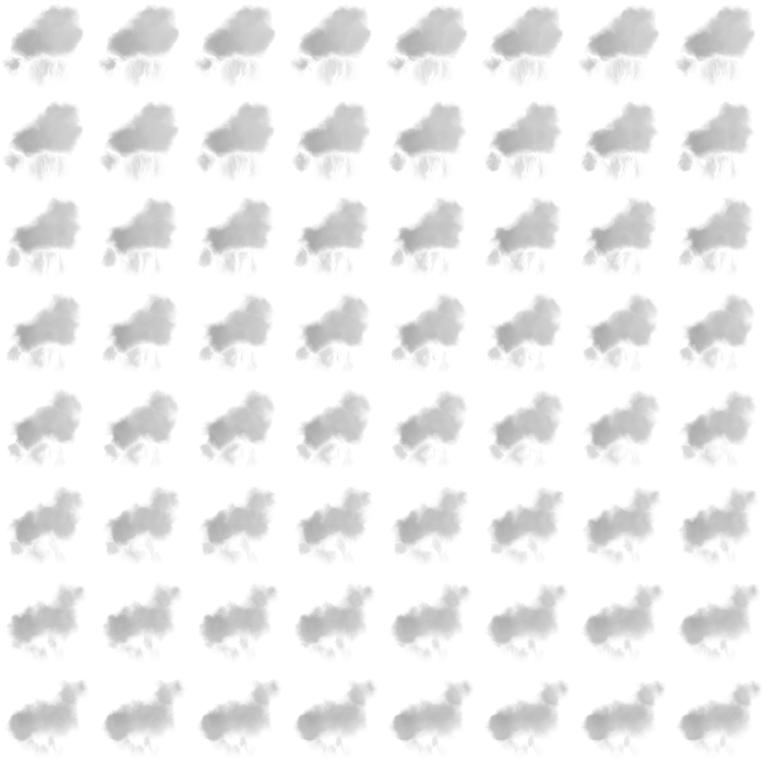
A WebGL 1 fragment shader for this pattern:

```glsl
precision highp float;
// Eight by eight sheet of a grey smoke puff that drifts and frays from frame to frame.
uniform vec2 u_resolution;

float hash(vec3 p) {
  p = fract(p * 0.1031);
  p += dot(p, p.zyx + 31.32);
  return fract((p.x + p.y) * p.z);
}

float noise(vec3 p) {
  vec3 i = floor(p), f = fract(p);
  f = f * f * (3.0 - 2.0 * f);
  vec2 e = vec2(0.0, 1.0);
  vec4 nearZ = vec4(hash(i), hash(i + e.yxx), hash(i + e.xyx), hash(i + e.yyx));
  vec4 farZ = vec4(hash(i + e.xxy), hash(i + e.yxy), hash(i + e.xyy), hash(i + e.yyy));
  vec4 z = mix(nearZ, farZ, f.z);
  return mix(mix(z.x, z.y, f.x), mix(z.z, z.w, f.x), f.y);
}

// Fractal noise centred on zero
float fbm(vec3 p) {
  float sum = 0.0, amp = 0.5;
  for (int i = 0; i < 4; i++) {
    sum += amp * (noise(p) - 0.5);
    p = p * 2.0 + vec3(7.3, 3.1, 1.7);
    amp *= 0.5;
  }
  return sum;
}

float smoothMin(float a, float b, float k) {
  float h = max(k - abs(a - b), 0.0) / k;
  return min(a, b) - 0.25 * h * h * k;
}

// Round lobe given as centre and radius, moving from start to end over the sheet
float lobe(vec2 p, vec3 start, vec3 end, float age) {
  vec3 c = mix(start, end, age);
  return length(p - c.xy) - c.z;
}

float smokeDensity(vec2 p, float frame) {
  float age = frame / 63.0;
  float drift = frame * 0.035;

  // Billowing edges
  vec2 warp = vec2(fbm(vec3(p * 6.0, drift)), fbm(vec3(p * 6.0 + 17.0, drift)));
  vec2 q = p + 0.17 * warp;
  float grain = fbm(vec3(q * 11.0 + 5.0, drift * 1.5));

  // Main body
  float d = lobe(q, vec3(0.31, 0.54, 0.17), vec3(0.26, 0.45, 0.17), age);
  d = smoothMin(d, lobe(q, vec3(0.49, 0.62, 0.20), vec3(0.48, 0.55, 0.17), age), 0.06);
  d = smoothMin(d, lobe(q, vec3(0.58, 0.80, 0.15), vec3(0.69, 0.75, 0.13), age), 0.06);
  d = smoothMin(d, lobe(q, vec3(0.67, 0.60, 0.18), vec3(0.66, 0.50, 0.17), age), 0.06);
  d = smoothMin(d, lobe(q, vec3(0.70, 0.82, 0.11), vec3(0.86, 0.82, 0.06), age), 0.05);
  float body = smoothstep(0.035, -0.075, d + 0.10 * grain);

  // Dark left flank, pale lower right
  vec2 flank = p - mix(vec2(0.28, 0.54), vec2(0.23, 0.45), age);
  float shade = 0.21 + 0.09 * exp(-22.0 * dot(flank, flank));
  shade -= 0.10 * smoothstep(0.53, 0.33, p.y) * smoothstep(0.28, 0.50, p.x);
  shade += 0.16 * fbm(vec3(q * 5.0 + 31.0, drift)) + 0.06 * grain;

  // Small trailing puff at the lower left
  float puff = lobe(q, vec3(0.14, 0.32, 0.065), vec3(0.21, 0.29, 0.04), age);
  puff = smoothstep(0.04, -0.04, puff + 0.16 * grain) * mix(0.22, 0.10, age);

  // Faint ragged veil hanging below
  vec2 hang = (q - vec2(0.48 - 0.05 * age, 0.28)) / vec2(0.28, 0.20);
  float streaks = fbm(vec3(q * vec2(13.0, 6.0) + 43.0, drift));
  float veil = smoothstep(1.0, 0.2, length(hang)) * smoothstep(-0.16, 0.22, streaks) * 0.16;

  return max(body * shade, max(puff, veil));
}

void main() {
  vec2 grid = gl_FragCoord.xy / u_resolution * 8.0;
  vec2 cell = floor(grid), p = fract(grid);

  // Frames run left to right, then down
  float frame = (7.0 - cell.y) * 8.0 + cell.x;
  vec2 border = min(p, 1.0 - p);
  float margin = smoothstep(0.0, 0.06, min(border.x, border.y));
  gl_FragColor = vec4(vec3(1.0 - margin * smokeDensity(p, frame)), 1.0);
}
```
